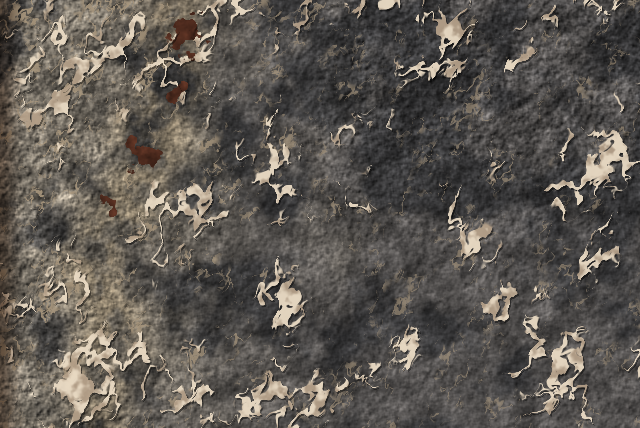
Write a Shadertoy shader that draws this texture.

```glsl
float hash(vec2 cell) {
    vec3 h = fract(cell.xyx * 0.1031);
    h += dot(h, h.yzx + 33.33);
    return fract((h.x + h.y) * h.z);
}

float noise(vec2 p) {
    vec2 cell = floor(p), f = fract(p);
    f = f * f * (3.0 - 2.0 * f);
    float low = mix(hash(cell), hash(cell + vec2(1, 0)), f.x);
    float high = mix(hash(cell + vec2(0, 1)), hash(cell + vec2(1, 1)), f.x);
    return mix(low, high, f.y);
}

float fbm(vec2 p, int octaves) {
    const mat2 turn = mat2(1.6, 1.2, -1.2, 1.6);
    float sum = 0.0, total = 0.0, amp = 0.5;
    for (int i = 0; i < octaves; i++) {
        sum += amp * noise(p);
        total += amp;
        amp *= 0.5;
        p = turn * p + 17.3;
    }
    return sum / total;
}

// Ragged ridges that swell into flakes where the gate noise is high
float flakes(vec2 p, float scale, float threshold, float swell, float seed) {
    vec2 q = vec2(p.x - 0.25 * p.y, 0.8 * p.y) * scale + seed;
    vec2 warp = vec2(fbm(q * 1.7 + 31.0, 2), fbm(q * 1.7 + 73.0, 2)) - 0.5;
    q += 0.8 * warp;
    float ridge = abs(fbm(q, 4) - 0.5);
    float gate = fbm(q * 0.5 + 11.0, 4);
    float width = min(swell * (gate - threshold), 0.09);
    float soft = 0.0007 * scale;
    return smoothstep(soft, -soft, ridge - width) * smoothstep(-0.01, 0.015, width);
}

// Centre line of the stain running down the left side
float streakX(float y) {
    return 0.17 + 0.12 * smoothstep(0.45, 0.9, y);
}

// Ragged spots along the streak, alternating large and small
float rustSpots(vec2 p, float aspect) {
    float dist = 1.0;
    for (int i = 0; i < 4; i++) {
        float k = float(i);
        float y = 0.92 - 0.13 * k;
        float radius = 0.036 - 0.02 * mod(k, 2.0) - 0.003 * k;
        dist = min(dist, length(p - vec2(streakX(y) * aspect, y)) - radius);
    }
    dist += 0.12 * (fbm(p * 30.0 + 5.0, 4) - 0.5);
    return smoothstep(0.002, -0.002, dist);
}

// Light from the upper left over a rough crust
float relief(vec2 p, float scale) {
    vec2 q = p * scale;
    return fbm(q, 2) - fbm(q + vec2(-0.4, 0.4), 2);
}

vec3 wornPaint(vec2 uv, vec2 p) {
    const vec3 warmGrey = vec3(0.45, 0.425, 0.385);
    const vec3 slate = vec3(0.315, 0.305, 0.3);
    const vec3 soot = vec3(0.18, 0.182, 0.19);
    const vec3 ochre = vec3(0.50, 0.44, 0.34);

    float blotch = fbm(p * 5.0 + 2.0, 4);
    float mottle = fbm(p * 22.0 + 40.0, 5);
    vec3 col = mix(warmGrey, slate, smoothstep(0.12, 0.62, uv.x + 0.5 * (blotch - 0.5)));

    float upperRight = smoothstep(0.38, 0.6, uv.x) * smoothstep(0.3, 0.75, uv.y);
    float sootNoise = fbm(p * 9.0 + 60.0, 5) + 0.12 * upperRight;
    sootNoise += 0.04 * smoothstep(0.2, 0.6, uv.x);
    col = mix(col, soot, 0.75 * smoothstep(0.48, 0.68, sootNoise));

    float offStreak = (uv.x - streakX(uv.y) + 0.12 * (blotch - 0.5)) / 0.06;
    col = mix(col, ochre, 0.5 * exp(-offStreak * offStreak) * smoothstep(0.3, 0.6, mottle));
    col *= 0.5 + mottle;

    // Crusty grain and speckle, strongest at the left and the upper right
    float rough = 0.6 + 0.4 * upperRight + 0.4 * smoothstep(0.45, 0.0, uv.x);
    float speckle = fbm(p * 125.0 + 9.0, 2) - 0.5;
    float grain = 0.6 * relief(p, 60.0) + 0.75 * relief(p + 3.0, 120.0) + 0.7 * speckle;
    return col * (1.0 + rough * grain);
}

void mainImage(out vec4 fragColor, in vec2 fragCoord) {
    const vec3 veinTan = vec3(0.66, 0.59, 0.49);
    const vec3 buff = vec3(0.70, 0.62, 0.53);
    const vec3 cream = vec3(0.92, 0.86, 0.77);
    const vec3 rust = vec3(0.31, 0.17, 0.12);

    vec2 uv = fragCoord / iResolution.xy;
    vec2 p = fragCoord / iResolution.y;
    vec3 col = wornPaint(uv, p);

    // Fine tan veins, denser toward the left
    float leftness = smoothstep(0.65, 0.05, uv.x);
    float veins = flakes(p, 44.0, 0.50 - 0.05 * leftness, 0.3, 90.0);
    float fade = smoothstep(0.3, 0.65, fbm(p * 28.0 + 52.0, 3));
    col = mix(col, veinTan, veins * fade * mix(0.6, 0.9, leftness));

    float spots = rustSpots(p, iResolution.x / iResolution.y);
    col = mix(col, rust * (0.6 + 0.8 * fbm(p * 60.0, 3)), spots);

    // Peeled cream flakes with a dark lower edge
    float threshold = 0.545 - 0.02 * leftness;
    float flake = flakes(p, 21.0, threshold, 0.4, 7.0);
    float shadow = flakes(p + vec2(-0.003, 0.004), 21.0, threshold, 0.4, 7.0);
    col *= 1.0 - 0.45 * shadow * (1.0 - flake);
    vec3 flakeColor = mix(buff, cream, smoothstep(0.3, 0.6, fbm(p * 40.0 + 8.0, 3)));
    col = mix(col, flakeColor, 0.95 * flake * (1.0 - spots));

    // Darkened left border
    col *= mix(vec3(0.6, 0.54, 0.5), vec3(1.0), smoothstep(0.0, 0.04, uv.x));
    fragColor = vec4(clamp(col, 0.0, 1.0), 1.0);
}
```
